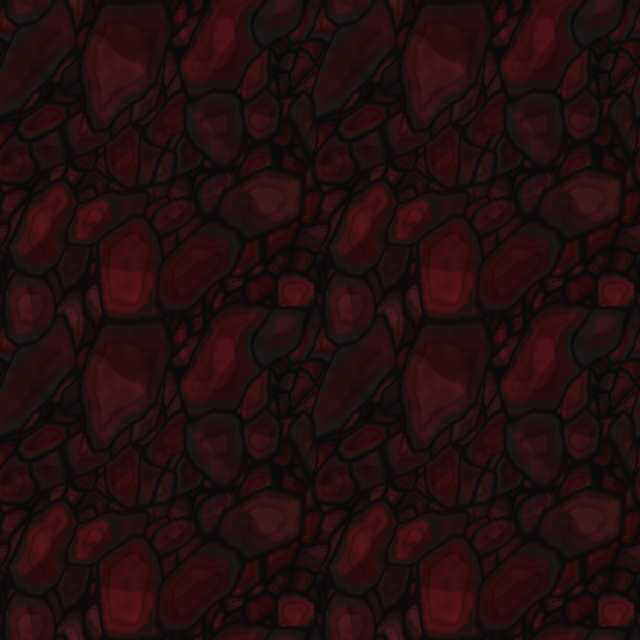
Reproduce this texture procedurally as a three.js fragment shader.

```glsl
varying vec2 vUv;

const float TILES = 2.0;          // whole repeats across the canvas
const float PEBBLES = 13.0;       // cells per tile, small to large
const float COBBLES = 7.0;
const float BOULDERS = 4.0;
const float COBBLE_SHARE = 0.68;
const float BOULDER_SHARE = 0.5;
const float STONE_RADIUS = 0.40;
const float JITTER = 0.8;
const float LEAN = 1.05;          // main direction of the long axes
const float LEAN_SPREAD = 1.3;
const float SIZE_SPREAD = 0.28;
const float WARP = 0.026;
const float CRACK = 0.012;        // crack width in tile units
const float SHADOW = 0.014;       // shadow cast on lower stones

const vec3 GAP = vec3(0.052, 0.036, 0.037);
const vec3 ASH = vec3(0.108, 0.086, 0.085);
const vec3 EMBER = vec3(0.138, 0.055, 0.057);
const vec3 DULL = vec3(0.192, 0.083, 0.088);
const vec3 RED = vec3(0.262, 0.062, 0.069);

struct Stone {
  float edge;   // distance to the neighbour, in cells
  float reach;  // distance from the centre, in cells
  float tone;
  float pick;
  vec2 local;
};

float hash(vec2 p, float seed) {
  return fract(sin(dot(p, vec2(127.1, 311.7)) + seed * 74.7) * 43758.5);
}

// Value noise that wraps after n cells
float noise(vec2 p, float n, float seed) {
  vec2 i = floor(p * n);
  vec2 f = fract(p * n);
  f = f * f * (3.0 - 2.0 * f);
  vec2 a = mod(i, n);
  vec2 b = mod(i + 1.0, n);
  return mix(mix(hash(a, seed), hash(vec2(b.x, a.y), seed), f.x),
             mix(hash(vec2(a.x, b.y), seed), hash(b, seed), f.x), f.y);
}

float fbm(vec2 p, float n, float seed) {
  return 0.55 * noise(p, n, seed) + 0.3 * noise(p, n * 2.0, seed + 1.0)
       + 0.15 * noise(p, n * 4.0, seed + 2.0);
}

// Wrapping cells with leaning, stretched, blunt-cornered distances
Stone nearestStone(vec2 p, float n, float seed) {
  vec2 g = p * n;
  vec2 base = floor(g);
  float second = 9.0;
  Stone s = Stone(0.0, 9.0, 0.0, 0.0, vec2(0.0));
  for (int y = -2; y <= 2; y++) {
    for (int x = -2; x <= 2; x++) {
      vec2 cell = base + vec2(float(x), float(y));
      vec2 id = mod(cell, n);
      vec2 shift = vec2(hash(id, seed), hash(id, seed + 1.0)) - 0.5;
      vec2 d = g - cell - 0.5 - JITTER * shift;
      float angle = LEAN + LEAN_SPREAD * (hash(id, seed + 2.0) - 0.5);
      vec2 axis = vec2(cos(angle), sin(angle));
      float stretch = mix(1.1, 1.6, hash(id, seed + 3.0));
      vec2 q = vec2(dot(d, axis) / stretch, dot(d, vec2(-axis.y, axis.x)) * stretch);
      vec2 a = abs(q);
      float blunt = max(a.x * 0.87 + a.y * 0.5, a.y);
      float reach = mix(length(q), blunt, 0.6) - SIZE_SPREAD * hash(id, seed + 4.0);
      if (reach < s.reach) {
        second = s.reach;
        s = Stone(0.0, reach, hash(id, seed + 5.0), hash(id, seed + 6.0), q);
      } else {
        second = min(second, reach);
      }
    }
  }
  s.edge = 0.5 * (second - s.reach);
  return s;
}

// Dark crack, ashen rim, then a faceted red face with brush grain
vec3 paintStone(Stone s, float depth, float n, vec2 p, float region) {
  float grain = fbm(p, 14.0, 40.0) - 0.5;
  float brush = fbm(p, 30.0, 44.0) - 0.5;
  float rough = depth + 0.16 * grain;
  float heat = smoothstep(0.25, 0.8, 0.55 * s.tone + 0.5 * region);
  float turn = 6.28 * s.pick;
  float plane = dot(s.local, vec2(cos(turn), sin(turn))) + 0.14 * grain;
  float facet = mix(0.80, 1.06, smoothstep(-0.02, 0.02, plane));
  float plateau = mix(0.9, 1.04, smoothstep(0.22, 0.25, rough));
  float glow = mix(0.76, 1.06, fract(s.tone * 7.3 + s.pick));
  float crease = 1.0 - smoothstep(0.0, 0.03, abs(rough - 0.2));

  vec3 rim = mix(ASH, EMBER, smoothstep(0.35, 0.7, region + 0.5 * grain));
  vec3 face = mix(DULL, RED, heat) * facet * plateau * glow;
  vec3 color = mix(rim, face, smoothstep(0.07, 0.13, rough));
  color *= (1.0 + 0.3 * grain + 0.35 * brush) * (1.0 - 0.16 * crease);
  float width = CRACK * mix(0.5, 1.4, noise(p, 9.0, 48.0));
  return mix(GAP, color, smoothstep(0.0, width, depth / n + 0.006 * grain));
}

// Lays a share of larger stones over what lies below
vec3 layStones(vec3 below, vec2 p, float n, float share, float seed, float region) {
  Stone s = nearestStone(p, n, seed);
  float side = s.pick < share ? s.edge : -s.edge;
  float body = min(side, STONE_RADIUS - s.reach);
  vec3 shaded = mix(GAP, below, smoothstep(0.0, SHADOW, -body / n));
  vec3 stone = paintStone(s, max(body, 0.0), n, p, region);
  return mix(shaded, stone, smoothstep(-0.01, 0.01, body));
}

void main() {
  vec2 tile = fract(vUv * TILES);
  vec2 wobble = vec2(fbm(tile, 9.0, 10.0), fbm(tile, 9.0, 20.0)) - 0.5;
  vec2 p = tile + WARP * wobble;
  float region = fbm(tile, 3.0, 30.0);

  Stone pebble = nearestStone(p, PEBBLES, 50.0);
  vec3 color = paintStone(pebble, pebble.edge, PEBBLES, p, region) * mix(0.75, 1.0, region);
  color = layStones(color, p, COBBLES, COBBLE_SHARE, 60.0, region);
  color = layStones(color, p, BOULDERS, BOULDER_SHARE, 70.0, region);
  gl_FragColor = vec4(color, 1.0);
}
```
